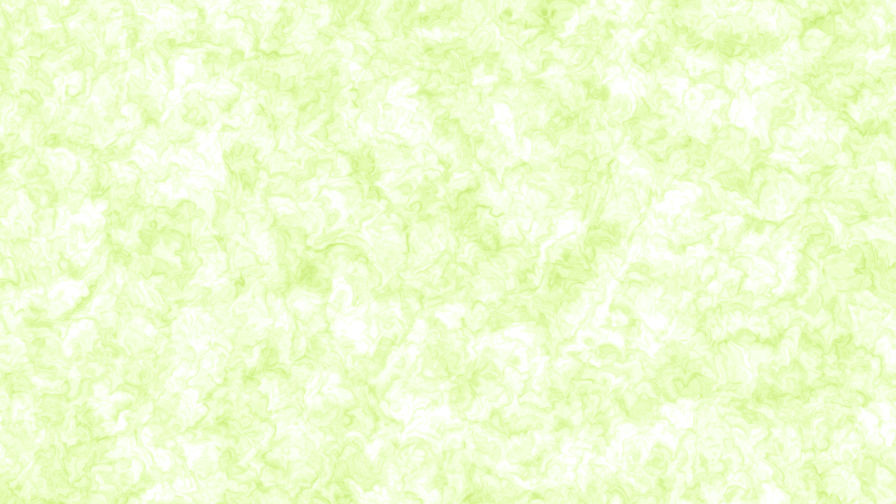
Give the GLSL for this texture, as a Shadertoy shader.

```glsl
#define SCALE 4.3        // largest folds per canvas height
#define OCTAVES 5
#define WARP_OCTAVES 4
#define PEAK 1.8         // octave that carries most of the folds
#define WARP 0.35        // how far the folds are dragged
#define SHARPNESS 3.0    // thinness of each crease line
#define MEAN_LINE 0.453  // average of one crease layer
#define MEAN_TINT 0.183
#define CONTRAST 0.76
#define SAMPLES 2        // supersampling per axis

// Unit gradient for a lattice cell
vec2 cellGradient(vec2 cell) {
    uvec2 q = uvec2(ivec2(cell)) * uvec2(1597u, 3571u);
    uint h = (q.x ^ (q.y << 7)) + q.y;
    h = (h ^ (h >> 15)) * 73471u;
    h = (h ^ (h >> 13)) * 59699u;
    h ^= h >> 16;
    float angle = float(h & 65535u) / 65536.0 * 6.28319;
    return vec2(cos(angle), sin(angle));
}

float gradientNoise(vec2 p) {
    vec2 i = floor(p), f = p - i;
    vec2 u = f * f * (3.0 - 2.0 * f);
    vec2 e = vec2(1.0, 0.0);
    float bottom = mix(dot(cellGradient(i), f),
                       dot(cellGradient(i + e.xy), f - e.xy), u.x);
    float top = mix(dot(cellGradient(i + e.yx), f - e.yx),
                    dot(cellGradient(i + e.xx), f - e.xx), u.x);
    return mix(bottom, top, u.y);
}

// Layers of crossing crease lines, centred on zero, strongest near one octave
float creases(vec2 p, int octaves, float peak) {
    const mat2 turnAndDouble = mat2(1.6, 1.2, -1.2, 1.6);
    float sum = 0.0, total = 0.0;
    for (int i = 0; i < octaves; i++) {
        float distanceToPeak = float(i) - peak;
        float weight = exp2(-0.15 * distanceToPeak * distanceToPeak);
        sum += weight * exp(-SHARPNESS * abs(2.0 * gradientNoise(p)));
        total += weight;
        p = turnAndDouble * p + vec2(17.3, 9.1);
    }
    return sum / total - MEAN_LINE;
}

// Folds dragged along by a second set of folds
float veil(vec2 p) {
    vec2 drag = vec2(creases(p + vec2(31.7, 5.2), WARP_OCTAVES, 0.0),
                     creases(p + vec2(8.4, 47.9), WARP_OCTAVES, 0.0));
    return creases(p + WARP * drag, OCTAVES, PEAK);
}

// White paper through lime to a duller green
vec3 limeTint(float depth) {
    return vec3(1.0 - depth * (0.27 + 0.25 * depth),
                1.0 - 0.6 * depth * depth * depth,
                1.0 - depth);
}

void mainImage(out vec4 fragColor, in vec2 fragCoord) {
    vec3 color = vec3(0.0);
    for (int y = 0; y < SAMPLES; y++)
    for (int x = 0; x < SAMPLES; x++) {
        vec2 offset = (vec2(x, y) + 0.5) / float(SAMPLES) - 0.5;
        vec2 p = (fragCoord + offset) / iResolution.y * SCALE;
        float depth = MEAN_TINT + CONTRAST * veil(p);
        color += limeTint(max(depth, 0.0));
    }
    fragColor = vec4(color / float(SAMPLES * SAMPLES), 1.0);
}
```
